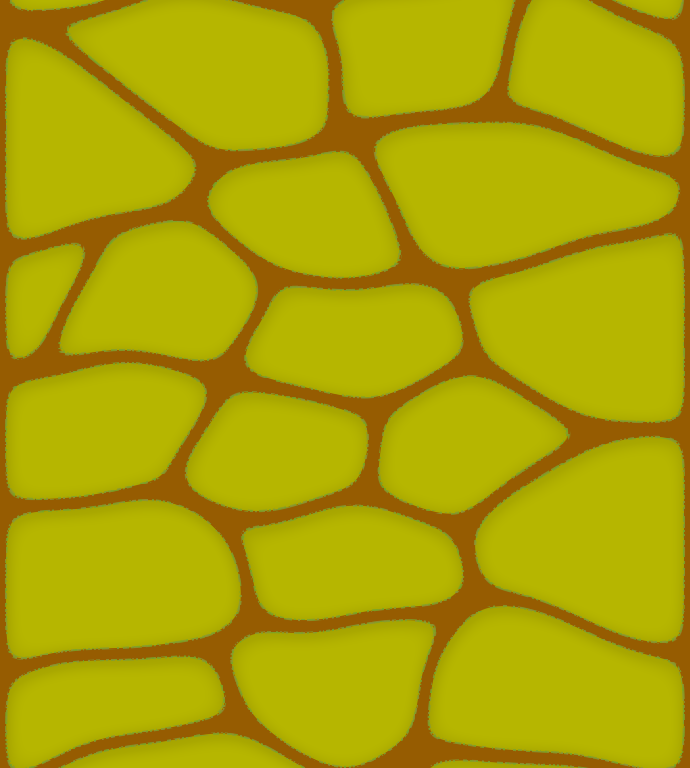
Write a Shadertoy shader that draws this texture.

```glsl
// Dry-stone wall: rounded ochre stones separated by flat brown mortar.
// Stones are weighted cellular noise whose edge distances are blended by a
// soft minimum, which rounds the corners; layered sines bend the joints.

const vec3 STONE  = vec3(0.715, 0.715, 0.0);
const vec3 SHADE  = vec3(0.62, 0.61, 0.0);
const vec3 MORTAR = vec3(0.59, 0.36, 0.005);
const vec3 GREEN  = vec3(0.45, 0.66, 0.15);
const vec3 OLIVE  = vec3(0.56, 0.58, 0.22);

const vec2  CELL      = vec2(0.25, 0.168); // mean stone size
const float JOINT     = 0.0078;            // half width of a joint
const float SHARPNESS = 72.0;              // higher gives tighter corners

float hash(vec2 p, float seed) {
    vec3 q = fract(vec3(p.xyx) * vec3(0.1031, 0.1030, 0.0973) + seed * 0.137);
    q += dot(q, q.yzx + 33.33);
    return fract((q.x + q.y) * q.z);
}

// Gentle bends for the joints
vec2 bend(vec2 p) {
    vec2 wide = sin(p.yx * vec2(17.0, 14.0) + vec2(0.7, 2.1));
    vec2 fine = sin(p.yx * vec2(37.0, 29.0) + p * 9.0 + vec2(4.0, 1.3));
    return p + 0.010 * wide + 0.004 * fine;
}

// Centre (xy) and size weight (z) of a stone; those outside the wall vanish
vec3 stone(vec2 id, float wallWidth) {
    vec2 jitter = vec2(hash(id, 1.0), hash(id, 2.0)) - 0.5;
    vec2 centre = id + 0.5 + vec2(0.5 * mod(id.y, 2.0), 0.0)
                + jitter * vec2(0.62, 0.66);
    float x = centre.x * CELL.x;
    bool inside = x > 0.045 && x < wallWidth - 0.045;
    float weight = inside ? 0.26 * (hash(id, 3.0) - 0.5) : -100.0;
    return vec3(centre, weight);
}

float power(vec2 q, vec3 s) {
    vec2 r = q - s.xy;
    return dot(r, r) - s.z;
}

// Soft distance from p to the border of the stone that holds it
float borderDistance(vec2 p, float wallWidth) {
    vec2 q = bend(p) / CELL;
    vec2 base = floor(q);

    // Find the owning stone
    vec2 ownId = base;
    vec3 own = vec3(0.0);
    float best = 1e5;
    for (int j = -2; j <= 2; j++)
    for (int i = -2; i <= 2; i++) {
        vec2 id = base + vec2(i, j);
        vec3 s = stone(id, wallWidth);
        float f = power(q, s);
        if (f < best) { best = f; own = s; ownId = id; }
    }

    // Blend the distances to all neighbours and to the wall sides
    float sum = exp(-SHARPNESS * p.x) + exp(-SHARPNESS * (wallWidth - p.x));
    for (int j = -2; j <= 2; j++)
    for (int i = -2; i <= 2; i++) {
        vec2 id = base + vec2(i, j);
        if (id == ownId) continue;
        vec3 s = stone(id, wallWidth);
        float d = (power(q, s) - best) / (2.0 * length((s.xy - own.xy) / CELL));
        sum += exp(-SHARPNESS * d);
    }
    return -log(sum) / SHARPNESS;
}

// Soft darkening that fades towards the inside of a stone
float innerShade(float d, float reach) {
    float t = clamp(1.0 - d / reach, 0.0, 1.0);
    return t * t;
}

void mainImage(out vec4 fragColor, in vec2 fragCoord) {
    vec2 p = fragCoord / iResolution.y;
    float wallWidth = iResolution.x / iResolution.y;
    float aa = 0.6 / iResolution.y;

    float d = borderDistance(p, wallWidth) - JOINT;
    float above = borderDistance(p + vec2(-0.002, 0.007), wallWidth) - JOINT;

    // Stone face, shaded most along its upper rim
    float shade = 0.3 * innerShade(d, 0.022) + 0.4 * innerShade(max(above, 0.0), 0.022);
    vec3 face = mix(STONE, SHADE, shade);
    vec3 color = mix(MORTAR, face, smoothstep(-aa, aa, d));

    // Broken green fringe along the rim
    vec2 speck = floor(p * 400.0);
    float line = 1.0 - smoothstep(0.0006, 0.0006 + 2.0 * aa, abs(d));
    float broken = step(0.42, hash(speck, 5.0));
    vec3 fringe = mix(GREEN, OLIVE, hash(speck, 7.0));
    color = mix(color, fringe, line * broken * 0.85);

    fragColor = vec4(color, 1.0);
}
```
